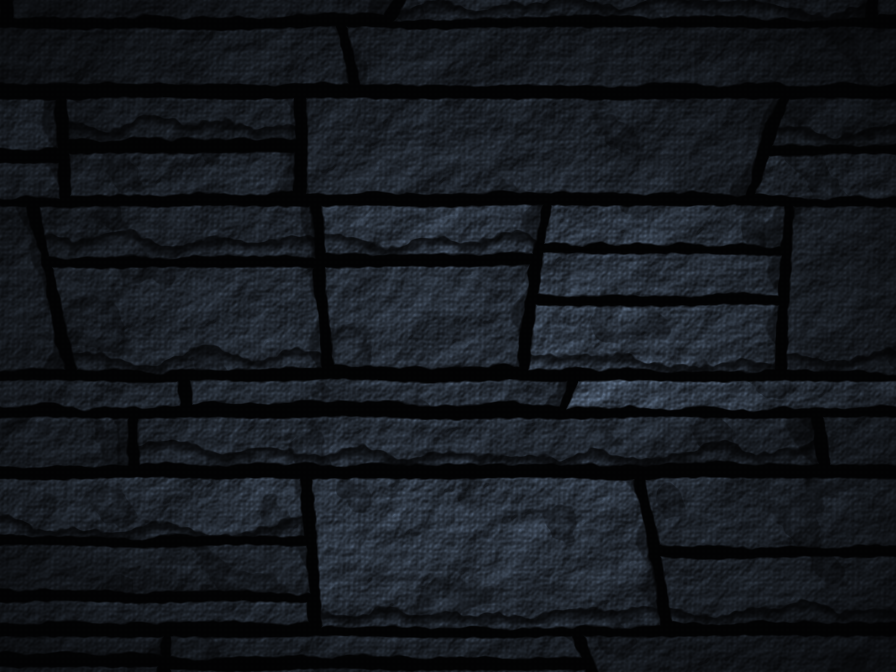
Reproduce this texture procedurally as a Shadertoy shader.

```glsl
// Dark slate wall of rough ledge stones under a soft central light.
// Courses are cut into stones of uneven length, some split into slabs; gradient
// noise roughens the edges and relief, and a fine mesh covers the whole.
#define STONE_COLOR  vec3(0.170, 0.203, 0.246)
#define GAP_COLOR    vec3(0.009, 0.010, 0.013)
#define STONE_LENGTH 0.50
#define SPLIT_CHANCE 0.45
#define SHADOW_DEPTH 0.015
#define SIDE_GAP     0.013
#define RELIEF       3.1
#define LIGHT_DIR    vec2(-0.5, 0.85)
#define LIGHT_FALL   1.75
#define MESH_COUNT   128.0
#define MESH_DEPTH   0.13

// Depths of the course joints, measured down from the top
const int COURSES = 8;
const float JOINTS[9] = float[](-0.06, 0.04, 0.145, 0.305, 0.565, 0.62, 0.71, 0.945, 1.08);

struct Stone { vec2 lo; vec2 hi; float id; };

float hash(vec2 p) {
    vec3 q = fract(p.xyx * vec3(0.1031, 0.1030, 0.0973));
    q += dot(q, q.yzx + 33.33);
    return fract((q.x + q.y) * q.z);
}

float cornerSlope(vec2 cell, vec2 offset) {
    float angle = 6.2832 * hash(cell);
    return dot(vec2(cos(angle), sin(angle)), offset);
}

float gradientNoise(vec2 p) {
    vec2 i = floor(p), f = p - i, e = vec2(1.0, 0.0);
    vec2 w = f * f * f * (f * (f * 6.0 - 15.0) + 10.0);
    float low  = mix(cornerSlope(i, f), cornerSlope(i + e, f - e), w.x);
    float high = mix(cornerSlope(i + e.yx, f - e.yx), cornerSlope(i + 1.0, f - 1.0), w.x);
    return 1.4 * mix(low, high, w.y);
}

// Rock height: turned octaves, slightly stretched
float rockHeight(vec2 p) {
    mat2 turn = mat2(0.8, -0.6, 0.6, 0.8);
    float sum = 0.0, amp = 0.8;
    p = turn * p * vec2(10.0, 12.0);
    for (int i = 0; i < 5; i++) {
        sum += amp * gradientNoise(p);
        p = turn * p * 2.03 + 17.3;
        amp *= 0.57;
    }
    return sum;
}

// Upright joint of a course, in stone lengths; few of them lean much
float uprightJoint(float i, float course, float rise) {
    float lean = 2.0 * hash(vec2(i + 31.0, course + 5.0)) - 1.0;
    return i + 0.12 + 0.55 * hash(vec2(i + 11.0, course + 3.0)) + 0.85 * lean * lean * lean * rise;
}

Stone findStone(vec2 p) {
    float course = 0.0, top = 0.0, base = 0.0;
    for (int i = 0; i < COURSES; i++) {
        if (1.0 - p.y < JOINTS[i]) break;
        course = float(i);
        top = 1.0 - JOINTS[i];
        base = 1.0 - JOINTS[i + 1];
    }
    // Cut along the course: tall courses get shorter stones
    float size = STONE_LENGTH * (1.6 - 3.0 * (top - base)) * mix(0.85, 1.2, hash(vec2(course, 7.0)));
    float shift = 20.0 + 7.3 * hash(vec2(course, 19.0));
    float u = p.x / size + shift, rise = p.y - 0.5 * (top + base);
    float i = floor(u);
    if (u < uprightJoint(i, course, rise)) i -= 1.0;
    float left = (uprightJoint(i, course, rise) - shift) * size;
    float right = (uprightJoint(i + 1.0, course, rise) - shift) * size;
    Stone s = Stone(vec2(left, base), vec2(right, top), hash(vec2(i, course + 41.0)));
    // Split tall stones into slabs
    for (int k = 0; k < 2; k++) {
        float chance = hash(vec2(s.id * 91.0, float(k) + 2.0));
        if (s.hi.y - s.lo.y > 0.12 && chance < SPLIT_CHANCE) {
            float cut = mix(s.lo.y, s.hi.y, 0.33 + 0.34 * hash(vec2(s.id * 57.0, 8.0)));
            bool upper = p.y > cut;
            if (upper) s.lo.y = cut; else s.hi.y = cut;
            s.id = hash(vec2(s.id * 73.0, upper ? 4.0 : 9.0));
        }
    }
    return s;
}

void mainImage(out vec4 fragColor, in vec2 fragCoord) {
    vec2 p = fragCoord / iResolution.y;
    // Stone outline: ragged, with a deep shadow below and to the right
    vec2 warped = p + 0.004 * vec2(gradientNoise(p * 8.0), gradientNoise(p * 7.0 + 40.0));
    Stone s = findStone(warped);
    vec2 lo = warped - s.lo, hi = s.hi - warped;
    float seed = s.id * 60.0;
    float fine = gradientNoise(p * 65.0 + seed);
    float ragged = gradientNoise(p * vec2(16.0, 9.0) + seed) + 0.4 * gradientNoise(p * 38.0 + seed);
    float shadow = SHADOW_DEPTH * (0.75 + 0.6 * hash(vec2(seed, 21.0)) + 0.4 * ragged);
    float across = min(lo.x - 0.004, hi.x - SIDE_GAP * (1.0 + 0.5 * ragged));
    float edge = min(across, min(lo.y - shadow, hi.y - 0.002)) - 0.002 * fine;
    float stone = smoothstep(-0.0015, 0.0025, edge);
    // Tone, rough relief, bedding streaks and a lit upper rim
    float slope = rockHeight(p + seed) - rockHeight(p + seed + 0.003 * LIGHT_DIR);
    float strata = gradientNoise(vec2(p.x * 3.0, p.y * 105.0) + seed);
    float shade = mix(0.78, 1.4, s.id * s.id * s.id) * clamp(1.0 + RELIEF * slope, 0.45, 1.6);
    shade *= 1.0 + 0.22 * strata * hash(vec2(seed, 6.0)) + 0.2 * smoothstep(0.009, 0.002, hi.y);
    // Broken ledge near the base, dark facet at the right end, sparse scars
    float ledge = lo.y - shadow - 0.022 - 0.024 * gradientNoise(vec2(p.x * 11.0, seed)) - 0.005 * fine;
    float under = smoothstep(0.001, -0.003, ledge) * smoothstep(-0.022, -0.004, ledge);
    float broken = step(0.5, hash(vec2(seed, 12.0))) * step(0.08, s.hi.y - s.lo.y);
    float facet = hi.x - 0.020 - 0.04 * gradientNoise(p * vec2(6.0, 14.0) + seed) - 0.003 * fine;
    float scar = gradientNoise(mat2(0.8, -0.6, 0.6, 0.8) * p * vec2(11.0, 8.0) + seed) + 0.1 * fine;
    shade *= (1.0 - 0.75 * broken * under) * mix(0.55, 1.0, smoothstep(-0.003, 0.003, facet));
    shade *= 1.0 - 0.35 * smoothstep(0.40, 0.46, scar) * smoothstep(0.75, 0.5, scar);
    // Central glow and mesh
    vec2 away = (p - vec2(0.49 * iResolution.x / iResolution.y, 0.47)) * vec2(1.0, 1.25);
    float glow = exp(-LIGHT_FALL * dot(away, away));
    vec2 mesh = cos(6.2832 * MESH_COUNT * p);
    float dots = 1.0 + MESH_DEPTH * (0.5 * mesh.x + 0.5 * mesh.y + 0.4 * mesh.x * mesh.y);
    fragColor = vec4((GAP_COLOR + STONE_COLOR * shade * stone * glow) * dots, 1.0);
}
```
